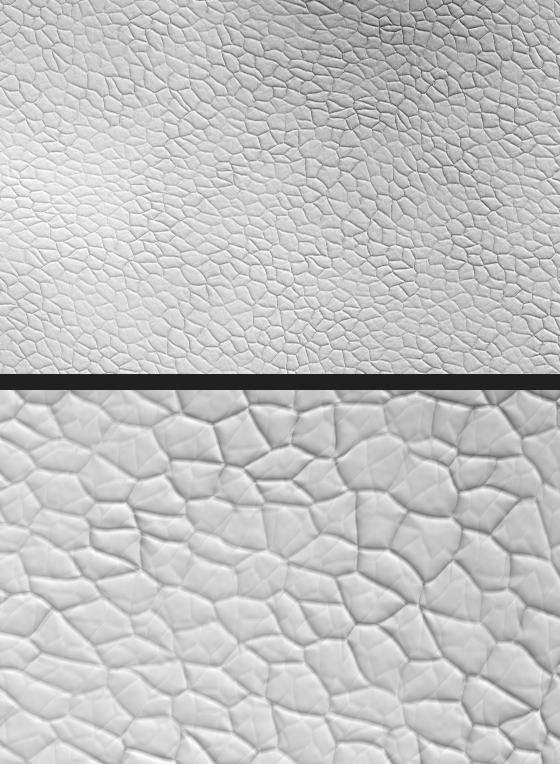
Top: the whole. Bottom: its middle third, enlarged.
Write a WebGL 2 fragment shader that draws this texture.

```glsl
#version 300 es
precision highp float;

#define GRAIN_SIZE vec2(0.046, 0.031)
#define GRAIN_ANGLE -0.42
#define JITTER 0.78
#define WARP 0.045
#define RELIEF 0.215
#define CREASE_DEPTH 0.20
#define FINE_GRAIN 0.26
#define LIGHT_DIR vec2(0.36, 0.93)
#define BASE_TONE 0.775

uniform vec2 u_resolution;
out vec4 fragColor;

vec2 hash22(vec2 p) {
    vec3 q = fract(vec3(p.xyx) * vec3(0.1031, 0.1030, 0.0973));
    q += dot(q, q.yzx + 33.33);
    return fract((q.xx + q.yz) * q.zy);
}

float noise(vec2 p) {
    vec2 i = floor(p), f = fract(p);
    vec2 s = f * f * (3.0 - 2.0 * f);
    float low = mix(hash22(i).x, hash22(i + vec2(1, 0)).x, s.x);
    float high = mix(hash22(i + vec2(0, 1)).x, hash22(i + vec2(1, 1)).x, s.x);
    return mix(low, high, s.y);
}

mat2 rotation(float a) {
    return mat2(cos(a), -sin(a), sin(a), cos(a));
}

// Jittered centre of a cell in a brick layout
vec2 cellCentre(vec2 cell) {
    float rowShift = 0.5 * mod(cell.y, 2.0);
    return cell + vec2(rowShift, 0.0) + 0.5 + JITTER * (hash22(cell + 57.0) - 0.5);
}

// Distance to the border between the two nearest cells
float cellBorder(vec2 p) {
    vec2 home = floor(p), nearestCell = home, toNearest = vec2(0.0);
    float best = 1e5;
    for (int y = -1; y <= 1; y++)
    for (int x = -2; x <= 1; x++) {
        vec2 cell = home + vec2(x, y);
        vec2 r = cellCentre(cell) - p;
        float d = dot(r, r);
        if (d < best) { best = d; toNearest = r; nearestCell = cell; }
    }
    float border = 1e5;
    for (int y = -2; y <= 2; y++)
    for (int x = -2; x <= 2; x++) {
        vec2 r = cellCentre(nearestCell + vec2(x, y)) - p;
        vec2 across = r - toNearest;
        if (dot(across, across) > 1e-5)
            border = min(border, dot(0.5 * (r + toNearest), normalize(across)));
    }
    return border;
}

// Height of the hide in x, crease strength in y
vec2 hide(vec2 p) {
    vec2 bend = vec2(noise(p * 3.1 + 4.0), noise(p * 3.1 + 19.0)) - 0.5;
    vec2 ripple = vec2(noise(p * 34.0 + 7.0), noise(p * 34.0 + 31.0)) - 0.5;
    vec2 q = p + 2.0 * WARP * bend + 0.22 * WARP * ripple;
    vec2 grain = rotation(GRAIN_ANGLE) * q / GRAIN_SIZE + 40.0;

    float border = cellBorder(grain);
    float pebble = 1.0 - exp(-7.0 * border);

    // Thin wrinkles crossing the pebbles at another angle
    vec2 wrinkleSpace = rotation(0.9) * q / (GRAIN_SIZE * vec2(0.62, 0.6)) + 90.0;
    float wrinkle = 1.0 - exp(-9.0 * cellBorder(wrinkleSpace));

    float pores = noise(p * 110.0) + 0.6 * noise(p * 210.0 + 9.0);
    float depth = smoothstep(0.15, 0.8, noise(p * 13.0 + 60.0));
    float height = pebble * mix(0.8, 1.15, depth)
                 + FINE_GRAIN * wrinkle + 0.17 * pores;
    return vec2(height, exp(-13.0 * border) * mix(0.35, 1.2, depth));
}

void main() {
    vec2 p = gl_FragCoord.xy / u_resolution.y;

    // Slope along the light direction
    float reach = max(0.0022, 0.6 / u_resolution.y);
    vec2 toward = hide(p + LIGHT_DIR * reach);
    vec2 away = hide(p - LIGHT_DIR * reach);
    float slope = toward.x - away.x;
    float crease = 0.5 * (toward.y + away.y);

    // Broad glow at the left and shadow at the upper right
    vec2 g = rotation(-0.5) * (p - vec2(0.14, 0.46)) / vec2(0.72, 0.40);
    vec2 s = rotation(-0.6) * (p - vec2(1.00, 1.04)) / vec2(0.50, 0.27);
    float glow = exp(-dot(g, g));
    float shadow = exp(-dot(s, s));
    float tone = BASE_TONE + 0.115 * glow - 0.13 * shadow
               + 0.05 * (noise(p * 4.0 + 80.0) - 0.5);

    // Creases deepen toward the upper right
    float contrast = mix(0.78, 1.15, smoothstep(-0.1, 1.7, p.x + 0.5 * p.y))
                   + 0.25 * shadow - 0.12 * glow;
    tone -= contrast * (RELIEF * slope + CREASE_DEPTH * crease * smoothstep(-0.5, 0.5, slope));

    fragColor = vec4(vec3(clamp(tone, 0.14, 0.985)), 1.0);
}
```
